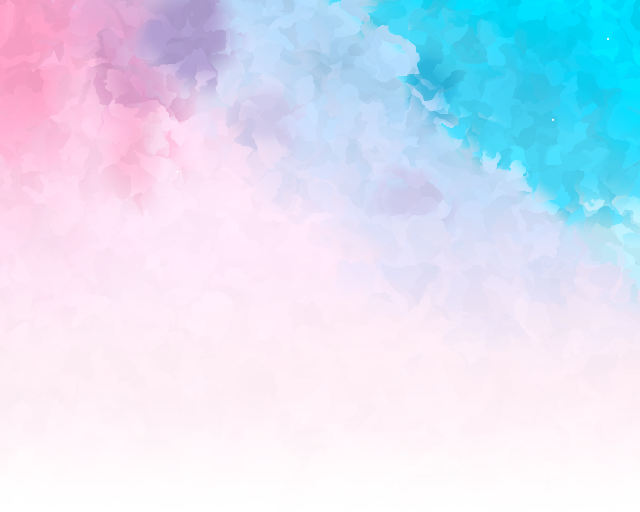
This background is drawn by a Shadertoy shader. Its source:

```glsl
// Watercolour wash: pink at the left, violet at the top, cyan at the right,
// all fading to white below. Soft Voronoi facets displace the coordinates of
// simple colour fields, so that each wash breaks into ragged, flat patches.

const vec3 WHITE    = vec3(1.0, 1.0, 1.0);
const vec3 BLUSH    = vec3(0.998, 0.935, 0.965);
const vec3 ORCHID   = vec3(0.995, 0.915, 0.98);
const vec3 PETAL    = vec3(0.99, 0.83, 0.935);
const vec3 ROSE     = vec3(0.98, 0.58, 0.74);
const vec3 MAUVE    = vec3(0.83, 0.54, 0.75);
const vec3 VIOLET   = vec3(0.67, 0.59, 0.80);
const vec3 LAVENDER = vec3(0.79, 0.76, 0.90);
const vec3 MIST     = vec3(0.85, 0.87, 0.97);
const vec3 SKY      = vec3(0.64, 0.83, 0.96);
const vec3 ICE      = vec3(0.74, 0.93, 0.98);
const vec3 CYAN     = vec3(0.0, 0.87, 1.0);
const vec3 AQUA     = vec3(0.29, 0.84, 0.96);
const vec3 TEAL     = vec3(0.14, 0.70, 0.87);

vec3 hash3(vec2 p) {
    vec3 h = fract(p.xyx * vec3(0.1031, 0.1030, 0.0973));
    h += dot(h, h.yxz + 33.33);
    return fract((h.xxy + h.yzz) * h.zyx);
}

vec3 valueNoise(vec2 p) {
    vec2 i = floor(p), f = fract(p);
    f = f * f * (3.0 - 2.0 * f);
    return mix(mix(hash3(i), hash3(i + vec2(1, 0)), f.x),
               mix(hash3(i + vec2(0, 1)), hash3(i + vec2(1, 1)), f.x), f.y);
}

vec3 fbm(vec2 p) {
    vec3 sum = vec3(0.0);
    float amplitude = 0.5;
    for (int i = 0; i < 4; i++) {
        sum += amplitude * valueNoise(p);
        p = p * 2.03 + 17.1;
        amplitude *= 0.5;
    }
    return sum - 0.47;
}

// Random value per Voronoi cell, blended narrowly across the cell borders;
// weights are relative to the nearest point so that they never all vanish
vec3 facet(vec2 p, float sharpness) {
    vec2 cell = floor(p), f = fract(p);
    vec4 sum = vec4(0.0);
    float nearest = 4.0;
    for (int y = -1; y <= 1; y++)
    for (int x = -1; x <= 1; x++) {
        vec2 o = vec2(x, y);
        vec2 d = o + hash3(cell + o).xy - f;
        float dist = dot(d, d), closer = min(nearest, dist);
        sum *= exp(sharpness * (closer - nearest));
        sum += exp(sharpness * (closer - dist)) * vec4(hash3(cell + o + 71.0), 1.0);
        nearest = closer;
    }
    return sum.rgb / sum.a - 0.5;
}

// Elliptical stain: 1 inside, fading to 0 over the given softness
float stain(vec2 p, vec2 centre, vec2 radius, float softness) {
    float d = length((p - centre) / radius);
    return 1.0 - smoothstep(1.0 - softness, 1.0 + softness, d);
}

vec3 paper(float y) {
    vec3 c = mix(WHITE, BLUSH, smoothstep(-0.02, 0.27, y));
    c = mix(c, ORCHID, smoothstep(0.28, 0.52, y));
    return mix(c, PETAL, smoothstep(0.55, 0.88, y));
}

vec3 pinkWash(vec3 c, vec2 p) {
    c = mix(c, ROSE, 0.35 * stain(p, vec2(0.0, 0.86), vec2(0.17, 0.32), 0.8));
    c = mix(c, ROSE, 0.70 * stain(p, vec2(0.02, 0.93), vec2(0.08, 0.17), 0.7));
    c = mix(c, ROSE, 0.45 * stain(p, vec2(0.22, 0.70), vec2(0.04, 0.09), 0.8));
    return mix(c, MAUVE, 0.70 * stain(p, vec2(0.21, 0.86), vec2(0.05, 0.08), 0.7));
}

vec3 blueWash(vec3 c, vec2 p) {
    float slope = p.y + 1.25 * p.x - 1.70;
    c = mix(c, MIST, smoothstep(-0.63, -0.38, slope) * smoothstep(0.2, 0.68, p.y));
    c = mix(c, SKY, 0.85 * smoothstep(-0.44, -0.10, slope) * smoothstep(0.40, 0.84, p.y));
    c = mix(c, ICE, smoothstep(-0.10, 0.06, slope) * smoothstep(0.30, 0.55, p.y));
    vec3 bright = mix(AQUA, CYAN, smoothstep(0.02, 0.28, slope - 0.5 * (1.0 - p.y)));
    return mix(c, bright, smoothstep(-0.05, 0.01, slope) * smoothstep(0.54, 0.64, p.y));
}

vec3 darkStains(vec3 c, vec2 p) {
    c = mix(c, MAUVE, 0.55 * stain(p, vec2(0.18, 0.98), vec2(0.09, 0.09), 0.7));
    c = mix(c, VIOLET, 0.85 * stain(p, vec2(0.30, 0.95), vec2(0.07, 0.09), 0.4));
    c = mix(c, LAVENDER, 0.60 * stain(p, vec2(0.415, 0.755), vec2(0.055, 0.05), 0.4));
    c = mix(c, LAVENDER, 0.65 * stain(p, vec2(0.64, 0.61), vec2(0.05, 0.04), 0.4));
    c = mix(c, SKY * 0.93, 0.50 * stain(p, vec2(0.52, 0.89), vec2(0.025, 0.04), 0.6));
    c = mix(c, TEAL, 0.75 * stain(p, vec2(0.68, 0.84), vec2(0.03, 0.06), 0.6));
    return mix(c, TEAL, 0.30 * stain(p, vec2(0.83, 0.83), vec2(0.12, 0.07), 0.8));
}

void mainImage(out vec4 fragColor, in vec2 fragCoord) {
    vec2 uv = fragCoord / iResolution.xy;
    vec2 aspect = vec2(iResolution.x / iResolution.y, 1.0);

    // Ragged facets at two sizes
    vec2 ragged = uv * aspect + 0.075 * fbm(uv * aspect * 20.0).xy;
    vec3 broad = facet(ragged * 14.0, 110.0);
    vec3 fine = facet(ragged * 34.0 + 9.0, 60.0);
    vec2 p = uv + (0.06 * broad.xy + 0.045 * fine.xy) / aspect;

    vec3 colour = paper(mix(uv.y, p.y, 0.4));
    colour = pinkWash(colour, p);
    colour = blueWash(colour, p);
    colour = darkStains(colour, mix(uv, p, 0.65));

    // Strong pigment granulates more than pale washes
    float pigment = min(1.0 - min(colour.r, colour.g), 0.4);
    colour *= 1.0 + (0.16 * broad.z + 0.20 * fine.z) * pigment;

    // Tiny bare flecks
    vec2 flecks[3] = vec2[3](vec2(0.277, 0.665), vec2(0.864, 0.766), vec2(0.95, 0.924));
    for (int i = 0; i < 3; i++)
        colour = mix(colour, WHITE, stain(uv * aspect, flecks[i] * aspect, vec2(0.002), 0.6));

    fragColor = vec4(clamp(colour, 0.0, 1.0), 1.0);
}
```
